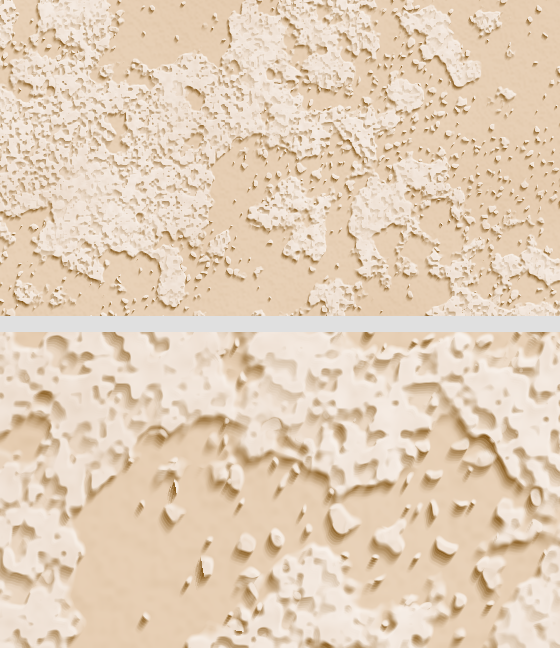
Top: the whole. Bottom: its middle third, enlarged.
Give the GLSL for this texture, as a WebGL 1 fragment shader.

```glsl
precision highp float;
// Weathered plaster: pale pitted flakes and loose crumbs over a smooth tan wall.
// A height field is built from layered value noise and scattered crumbs, then
// lit from the upper right, with short cast shadows and pale lit rims.

uniform vec2 u_resolution;

float hash(vec2 p) {
  vec3 q = fract(p.xyx * 0.1031);
  q += dot(q, q.yzx + 33.33);
  return fract((q.x + q.y) * q.z);
}

float noise(vec2 p) {
  vec2 cell = floor(p), f = fract(p);
  f = f * f * (3.0 - 2.0 * f);
  float low = mix(hash(cell), hash(cell + vec2(1.0, 0.0)), f.x);
  float high = mix(hash(cell + vec2(0.0, 1.0)), hash(cell + 1.0), f.x);
  return mix(low, high, f.y);
}

mat2 rotation(float a) {
  return mat2(cos(a), sin(a), -sin(a), cos(a));
}

float fbm(vec2 p) {
  float sum = 0.0, amplitude = 0.53;
  for (int i = 0; i < 4; i++) {
    sum += amplitude * noise(p);
    p = rotation(0.65) * p * 2.03 + 17.3;
    amplitude *= 0.5;
  }
  return sum;
}

// Ragged flakes: broad patches broken up by finer noise
float flakes(vec2 p) {
  vec2 fromPatch = p - vec2(0.42, 0.45);
  float broad = 0.4 * exp(-6.0 * dot(fromPatch, fromPatch));
  float cover = broad - 0.16 + 1.1 * (fbm(p * 2.3 + 41.0) - 0.5)
              + 1.25 * (fbm(p * 13.0 + 7.0) - 0.5);
  return smoothstep(-0.03, 0.05, cover);
}

// Small tilted lumps, at most one per cell of two rotated grids
float crumbs(vec2 p) {
  float height = 0.0;
  float density = 0.1 + 0.7 * smoothstep(0.3, 0.7, noise(p * 4.5 + 60.0));
  vec2 wobble = vec2(noise(p * 75.0), noise(p * 75.0 + 31.0)) - 0.5;
  for (int i = 0; i < 2; i++) {
    float layer = float(i);
    vec2 q = rotation(0.4 + layer) * p * (18.0 + 11.0 * layer) + 90.0;
    vec2 cell = floor(q);
    float size = hash(cell + 11.0);
    float radius = mix(0.15, 0.38, size * size);
    vec2 jitter = vec2(hash(cell + 23.0), hash(cell + 37.0)) - 0.5;
    vec2 offset = fract(q) - 0.5 - jitter * (1.0 - 2.4 * radius);
    offset = rotation(6.28 * hash(cell + 53.0)) * (offset + 0.25 * wobble);
    float lump = smoothstep(0.0, 0.13, radius - length(offset * vec2(1.0, 1.4)));
    height = max(height, lump * step(hash(cell + 71.0), density));
  }
  return height;
}

// x: height of the surface, y: share of plaster
vec2 surface(vec2 p) {
  float flake = flakes(p);
  float crumb = 0.85 * crumbs(p);
  float roughness = 0.4 + 0.6 * smoothstep(0.3, 0.65, noise(p * 7.0 + 19.0));
  float fine = noise(p * 120.0 + 5.0);
  float pores = 0.5 * noise(rotation(0.5) * p * 62.0) + 0.5 * fine;
  float pit = roughness * smoothstep(0.46, 0.68, pores);
  float body = max(flake * (1.0 - 0.6 * pit), crumb * (1.0 - 0.25 * pit));
  float height = body + 0.07 * noise(p * 48.0) + 0.07 * fine;
  return vec2(height, body);
}

void main() {
  vec2 p = gl_FragCoord.xy / u_resolution.y;
  vec2 toLight = normalize(vec2(0.5, 0.87));
  vec2 here = surface(p);

  // March towards the light: rises cast a fading shadow, drops give a lit rim
  float shadow = 0.0, rim = 0.0;
  for (int i = 1; i <= 6; i++) {
    float reach = float(i) / 6.0;
    float rise = surface(p + toLight * 0.0165 * reach).x - here.x;
    shadow = max(shadow, rise * (1.08 - reach));
    if (i == 2) rim = clamp(-rise, 0.0, 1.0);
  }

  // Tan wall and pale plaster, each with faint mottling
  float mottle = noise(p * 5.0 + 3.0) - 0.5;
  float speckle = noise(p * 60.0 + 80.0) - 0.5;
  vec3 wall = vec3(0.905, 0.81, 0.705) + vec3(0.015, 0.025, 0.035) * mottle;
  vec3 plaster = vec3(0.945, 0.895, 0.85) + vec3(0.02, 0.035, 0.05) * (mottle + speckle);
  vec3 color = mix(wall, plaster, here.y);

  color = mix(color, vec3(0.985, 0.965, 0.94), 0.6 * rim);
  color = mix(color, vec3(0.5, 0.32, 0.07), clamp(1.15 * shadow, 0.0, 1.0));
  gl_FragColor = vec4(color, 1.0);
}
```
